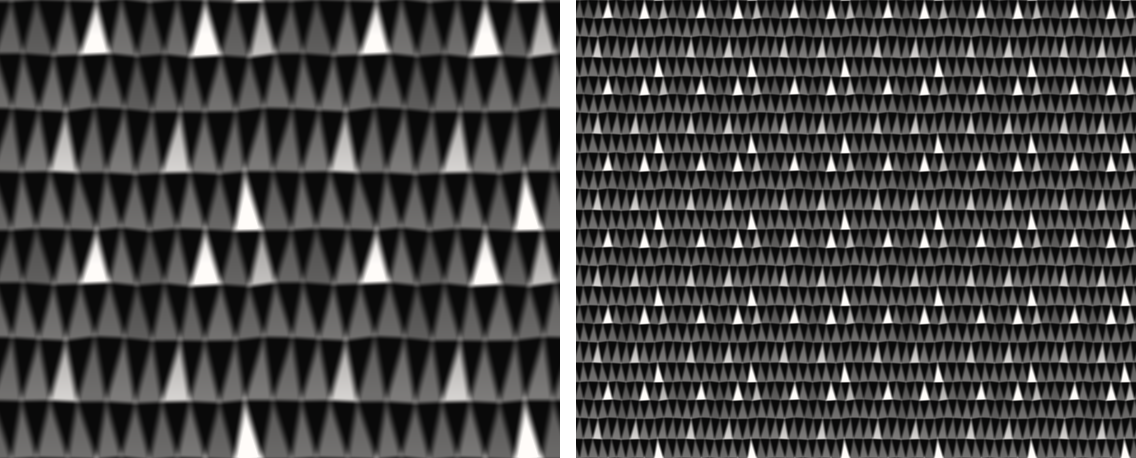
Left: one tile. Right: repeated 3 by 3.
Write a WebGL 1 fragment shader that draws this pattern.

```glsl
precision highp float;
// Soft-focus rows of upright grey triangles on black, with a few glowing ones.
uniform vec2 u_resolution;

// Cells per repeat: the canvas holds two repeats each way.
const vec2 PERIOD = vec2(10.0, 4.0);

vec2 wrapCell(vec2 cell) {
  return floor(mod(cell + 0.5, PERIOD));
}

float hash(vec2 cell, float seed) {
  return fract(sin(dot(cell, vec2(12.99, 78.23)) + seed) * 4375.85);
}

// Jittered lattice corner; odd rows sit half a column to the right.
vec2 corner(vec2 cell) {
  vec2 c = wrapCell(cell);
  vec2 jitter = vec2(hash(c, 1.3), hash(c, 4.7)) - 0.5;
  float shift = 0.37 + 0.5 * mod(c.y, 2.0) - 0.1 * step(2.5, c.y);
  float lift = 0.01 - 0.048 * mod(c.y, 3.0);
  vec2 p = cell + vec2(shift, lift) + jitter * vec2(0.15, 0.08);
  return p * vec2(1.0, 2.04);
}

// Brightness of one triangle: varied greys, plus glowing cells.
float tone(vec2 cell) {
  vec2 c = wrapCell(cell);
  float everyFourth = mod(c.x + 1.0 + 0.5 * c.y, 4.0);
  if (mod(c.y, 2.0) < 0.5 && everyFourth < 0.5) return c.y < 1.0 ? 1.05 : 0.8;
  if (c.y < 0.5 && c.x > 8.5) return 0.74;
  if (c.y > 2.5 && abs(c.x - 8.0) < 0.5) return 1.08;
  return mix(0.34, 0.46, hash(c, 8.1));
}

// Blurred half plane bounded by the line from a to b.
float halfPlane(vec2 p, vec2 a, vec2 b, float blur) {
  vec2 e = normalize(b - a);
  vec2 d = p - a;
  return smoothstep(-blur, blur, e.x * d.y - e.y * d.x);
}

float triangleLight(vec2 p, vec2 cell) {
  float odd = mod(cell.y, 2.0);
  vec2 apex = corner(cell);
  vec2 left = corner(cell + vec2(odd - 1.0, 1.0));
  vec2 right = corner(cell + vec2(odd, 1.0));
  float cover = halfPlane(p, right, left, 0.12)
              * halfPlane(p, left, apex, 0.18)
              * halfPlane(p, apex, right, 0.18);
  float depth = clamp((p.y - apex.y) / 2.04, 0.0, 1.0);
  return cover * tone(cell) * mix(0.8, 1.0, depth);
}

void main() {
  // Grid coordinates, rows counted downward from the top.
  vec2 uv = gl_FragCoord.xy / u_resolution;
  vec2 grid = vec2(uv.x, 1.0 - uv.y) * PERIOD * 2.0;
  vec2 p = grid * vec2(1.0, 2.04);

  // Sum the light of neighbouring triangles.
  float light = 0.035;
  for (int j = -1; j <= 1; j++) {
    for (int i = -1; i <= 1; i++) {
      light += triangleLight(p, floor(grid) + vec2(float(i), float(j)));
    }
  }
  gl_FragColor = vec4(min(light, 1.0) * vec3(1.0, 0.988, 0.978), 1.0);
}
```
